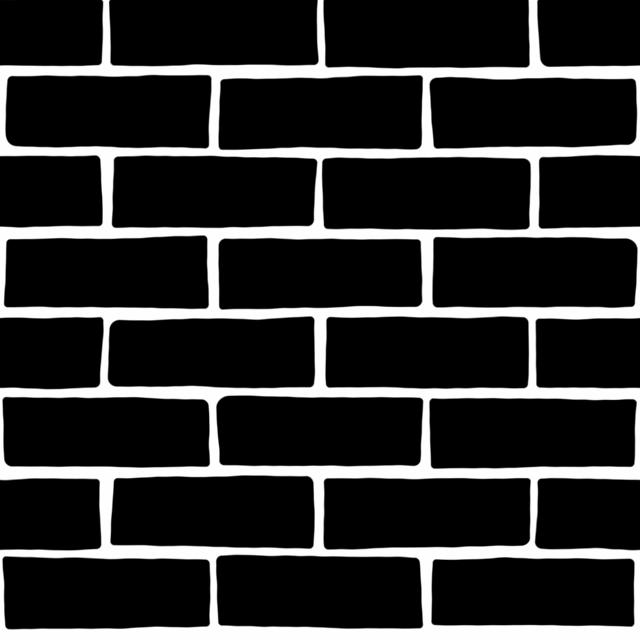
A Shadertoy shader for this pattern:

```glsl
// Hand-cut black bricks in running bond on white mortar: 3 across, 8 courses.
// Each brick is a rounded box whose corners are shifted by a hash and whose
// edges are bent by gradient noise.

vec2 hash2(vec2 p) {
    vec3 q = fract(p.xyx * vec3(0.1031, 0.1030, 0.0973));
    q += dot(q, q.yzx + 33.33);
    return fract((q.xx + q.yz) * q.zy);
}

float gradientNoise(vec2 p) {
    vec2 i = floor(p), f = p - i;
    vec2 u = f * f * f * (f * (f * 6.0 - 15.0) + 10.0);
    vec2 e = vec2(0.0, 1.0);
    float a = dot(hash2(i) * 2.0 - 1.0, f);
    float b = dot(hash2(i + e.yx) * 2.0 - 1.0, f - e.yx);
    float c = dot(hash2(i + e.xy) * 2.0 - 1.0, f - e.xy);
    float d = dot(hash2(i + e.yy) * 2.0 - 1.0, f - e.yy);
    return mix(mix(a, b, u.x), mix(c, d, u.x), u.y);
}

vec2 wobble(vec2 p) {
    return vec2(gradientNoise(p), gradientNoise(p + 37.4));
}

float roundedBox(vec2 p, vec2 halfSize, float radius) {
    vec2 d = abs(p) - halfSize + radius;
    return length(max(d, 0.0)) + min(max(d.x, d.y), 0.0) - radius;
}

// Random shift of one brick corner; corner is 0 or 1 on each axis
vec2 cornerShift(vec2 brick, vec2 corner) {
    return (hash2(brick * 2.0 + corner + 11.0) - 0.5) * 0.0084;
}

void mainImage(out vec4 fragColor, in vec2 fragCoord) {
    vec2 uv = fragCoord / iResolution.y;

    // Running bond: odd courses slide by half a brick and wrap around
    vec2 grid = uv * vec2(3.0, 8.0) - vec2(0.0, 0.094);
    float course = max(floor(grid.y), 0.0);
    grid.x += 0.5 * mod(course, 2.0);
    vec2 cell = vec2(floor(grid.x), course);
    vec2 t = grid - cell;
    vec2 brick = vec2(mod(cell.x, 3.0), course);
    vec2 p = (t - 0.5) / vec2(3.0, 8.0);

    // Uneven corners, then slow bends and a finer ripple along the edges
    vec2 skew = mix(
        mix(cornerShift(brick, vec2(0, 0)), cornerShift(brick, vec2(1, 0)), t.x),
        mix(cornerShift(brick, vec2(0, 1)), cornerShift(brick, vec2(1, 1)), t.x),
        t.y);
    vec2 seed = brick * 17.3 + 50.0;
    vec2 q = p + skew + 0.004 * wobble(p * 12.0 + seed)
                      + 0.0012 * wobble(p * 40.0 + seed);

    // Mostly tight corners, a few worn rounder
    float wear = hash2(brick * 2.0 + step(0.0, q) + 71.0).x;
    float radius = mix(0.006, 0.02, pow(wear, 8.0));
    float dist = roundedBox(q, vec2(0.1595, 0.0542), radius);

    float pixel = 1.0 / iResolution.y;
    float mortar = smoothstep(-pixel, pixel, dist);
    fragColor = vec4(vec3(0.995 * mortar), 1.0);
}
```
